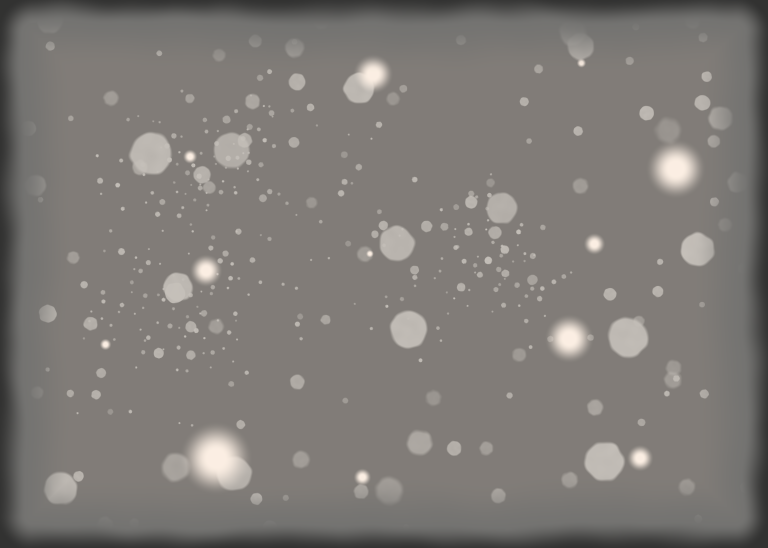
This background is drawn by a WebGL 2 fragment shader. Its source:

```glsl
#version 300 es
precision highp float;
// Soft pale bokeh discs, fine dust clusters and warm glows on a warm grey field.
// Small discs sit one to a cell in turned grids, large ones in short loops;
// a ragged dark rim, bent by gradient noise, fades them toward the borders.
uniform vec2 u_resolution;
out vec4 fragColor;

const vec3 FIELD = vec3(0.505, 0.487, 0.470);
const vec3 RIM   = vec3(0.452, 0.450, 0.442);
const vec3 DARK  = vec3(0.195, 0.195, 0.192);
const vec3 DISC  = vec3(0.775, 0.755, 0.730);
const vec3 GLOW  = vec3(0.985, 0.935, 0.890);

const int   LARGE_COUNT = 12;
const vec2  LARGE_RADII = vec2(0.025, 0.038);
const int   GLOW_COUNT = 12;
const float GLOW_RADIUS = 0.068;    // of the largest glow
const float GLOW_SHRINK = 0.82;     // from one glow to the next
const float DISC_WOBBLE = 0.14;     // unevenness of the outlines
const float RIM_RAGGED = 0.016;
const float RIM_REACH = 0.13;       // how far inward the rim tint extends
const float SPREAD = 0.86;          // share of the canvas the large parts use
const float DUST_TIGHTNESS = 85.0;

uint mixBits(uint v) {
  v = (v ^ (v >> 16u)) * 73244475u;
  v = (v ^ (v >> 15u)) * 73244475u;
  return v ^ (v >> 16u);
}

vec2 hash2(ivec2 cell, int seed) {
  uint v = mixBits(uint(cell.x + 512) + 4099u * uint(cell.y + 512) + 91193u * uint(seed));
  return vec2(v & 0xffffu, v >> 16u) / 65535.0;
}

float gradientDot(ivec2 cell, vec2 offset) {
  return dot(2.0 * hash2(cell, 5) - 1.0, offset);
}

float gradientNoise(vec2 p) {
  ivec2 i = ivec2(floor(p));
  vec2 f = fract(p);
  vec2 u = f * f * (3.0 - 2.0 * f);
  float low = mix(gradientDot(i, f), gradientDot(i + ivec2(1, 0), f - vec2(1, 0)), u.x);
  float high = mix(gradientDot(i + ivec2(0, 1), f - vec2(0, 1)),
                   gradientDot(i + ivec2(1, 1), f - vec2(1, 1)), u.x);
  return mix(low, high, u.y);
}

// Even but irregular places for the large parts: jittered sequence
vec2 scatter(int i, vec2 start, vec2 jitter) {
  return 0.5 + SPREAD * (fract(start + float(i) * vec2(0.7549, 0.5698) + 0.25 * jitter) - 0.5);
}

// Blends one uneven, slightly mottled disc over the colour
void addDisc(inout vec3 col, vec2 q, float radius, float blur, float alpha, float seed) {
  float d = length(q);
  float soft = max(blur * radius, 0.8 / u_resolution.y);
  if (d > radius * 1.1 + soft) return;
  float uneven = gradientNoise(q / radius * 1.6 + seed * 40.0);
  float edge = radius * (1.0 + DISC_WOBBLE * uneven);
  float cover = 1.0 - smoothstep(edge - soft, edge + soft, d);
  col = mix(col, DISC, clamp(cover * alpha * (1.0 + 0.1 * uneven), 0.0, 1.0));
}

// Density of the three dust clusters at a place given in shares of the canvas
float dustDensity(vec2 at) {
  vec2 a = at - vec2(0.28, 0.69), b = at - vec2(0.24, 0.43), c = at - vec2(0.62, 0.52);
  float k = -DUST_TIGHTNESS;
  return exp(k * dot(a, a)) + exp(k * dot(b, b)) + exp(k * dot(c, c));
}

// One grid of discs, each kept inside its own cell
void addGrid(inout vec3 col, vec2 p, float cell, vec2 radii, float chance, bool dust, int seed) {
  float turn = 0.7 * float(seed);
  mat2 rotation = mat2(cos(turn), sin(turn), -sin(turn), cos(turn));
  vec2 g = rotation * p / cell + 0.37 * float(seed);
  ivec2 id = ivec2(floor(g));
  if (dust) {
    vec2 middle = (floor(g) + 0.5 - 0.37 * float(seed)) * cell * rotation;
    chance *= dustDensity(middle * u_resolution.y / u_resolution);
  }
  vec2 pick = hash2(id, seed);
  if (pick.x > chance) return;
  vec2 look = hash2(id, seed + 50);
  float radius = mix(radii.x, radii.y, look.x * look.x);
  float room = max(0.5 - 1.4 * radius / cell, 0.0);
  vec2 centre = 0.5 + room * (2.0 * hash2(id, seed + 100) - 1.0);
  float blur = dust ? 0.15 : mix(0.30, 0.08, look.y);
  float alpha = dust ? mix(0.5, 0.95, look.y) : mix(0.35, 0.88, look.y);
  addDisc(col, (fract(g) - centre) * cell, radius, blur, alpha, pick.y);
}

void main() {
  vec2 size = u_resolution / u_resolution.y;
  vec2 p = gl_FragCoord.xy / u_resolution.y;
  vec3 col = FIELD;
  for (int k = 0; k < 2; k++) {
    addGrid(col, p, 0.062, vec2(0.005, 0.014), 0.13, false, 1 + k);
    addGrid(col, p, 0.100, vec2(0.013, 0.025), 0.14, false, 4 + k);
  }
  for (int i = 0; i < LARGE_COUNT; i++) {
    vec2 h = hash2(ivec2(i, 3), 37);
    vec2 centre = size * scatter(i, vec2(0.62, 0.60), h);
    addDisc(col, p - centre, mix(LARGE_RADII.x, LARGE_RADII.y, h.x), 0.10, mix(0.7, 0.95, h.y), h.y);
  }
  addGrid(col, p, 0.021, vec2(0.0016, 0.005), 0.65, true, 7);
  addGrid(col, p, 0.036, vec2(0.0040, 0.012), 0.45, true, 8);

  // Warm glows, from large to small
  float glowRadius = GLOW_RADIUS;
  for (int i = 0; i < GLOW_COUNT; i++) {
    vec2 centre = size * scatter(i, vec2(0.07, 0.08), hash2(ivec2(i, 9), 71));
    col = mix(col, GLOW, 1.0 - smoothstep(0.22, 1.0, length(p - centre) / glowRadius));
    glowRadius *= GLOW_SHRINK;
  }

  // Ragged rim: distance inward from a rounded frame
  vec2 q = abs(p - 0.5 * size) - 0.5 * size + 0.06;
  float inward = 0.06 - length(max(q, 0.0)) - min(max(q.x, q.y), 0.0);
  if (inward < RIM_REACH + 2.0 * RIM_RAGGED) {
    inward += RIM_RAGGED * (gradientNoise(p * 5.0 + 9.0) + 0.5 * gradientNoise(p * 13.0 + 4.0));
    col = mix(RIM, col, smoothstep(0.03, RIM_REACH, inward));
    col = mix(DARK, col, smoothstep(-0.006, 0.045, inward));
  }
  fragColor = vec4(col, 1.0);
}
```
